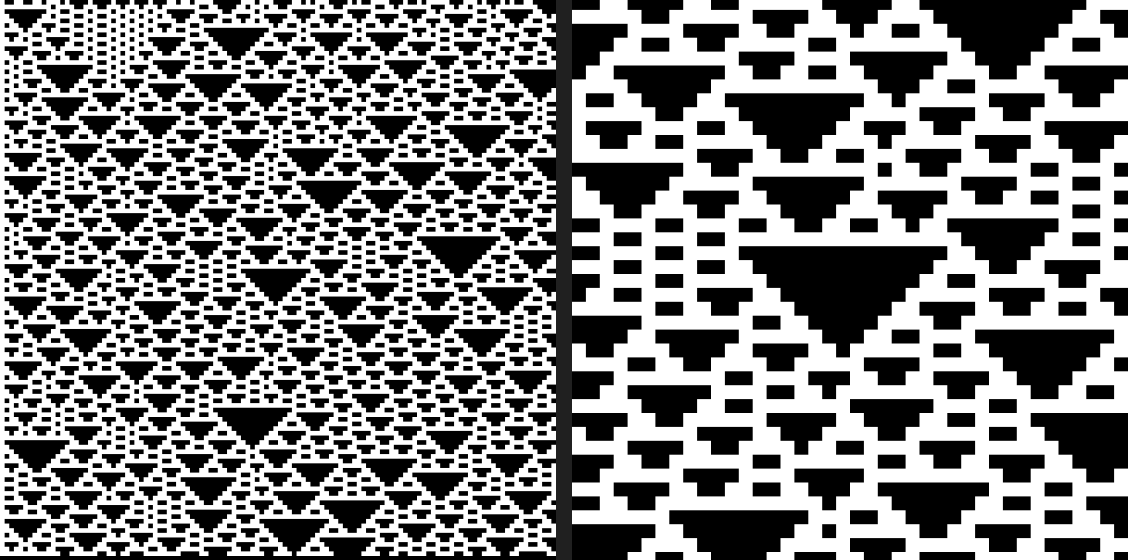
Left: the whole. Right: its middle third, enlarged.
A WebGL 2 fragment shader for this pattern:

```glsl
#version 300 es
precision highp float;
precision highp int;

// Space-time diagram of a one-dimensional cellular automaton (rule 126).
// A random top row is packed as bits into four words; every row below follows
// from the one above it. Pixels blend the cells they cover for smooth edges.

uniform vec2 u_resolution;
out vec4 fragColor;

const int  CELLS = 120;               // visible cells across, and generations down
const uint SEED  = 2417u;             // picks the random first row
const vec3 DEAD_COLOR  = vec3(0.0);
const vec3 ALIVE_COLOR = vec3(1.0);

// Integer hash (PCG): 32 well mixed bits
uint hash(uint n) {
    n = n * 747796405u + 2891336453u;
    n = ((n >> ((n >> 28u) + 4u)) ^ n) * 277803737u;
    return (n >> 22u) ^ n;
}

// Random first generation, with a living cell at the left wall
uvec4 firstRow() {
    uvec4 row = uvec4(hash(SEED), hash(SEED + 1u), hash(SEED + 2u), hash(SEED + 3u));
    row.x |= 1u;
    return row;
}

// A cell lives unless it and both neighbours agree; outside is dead
uvec4 nextRow(uvec4 row) {
    uvec4 left  = (row << 1u) | (uvec4(0u, row.xyz) >> 31u);
    uvec4 right = (row >> 1u) | (uvec4(row.yzw, 0u) << 31u);
    return (left | row | right) & ~(left & row & right);
}

// State of one cell: 0 dead, 1 alive
float cellAt(uvec4 row, int column) {
    column = clamp(column, 0, CELLS - 1);
    return float((row[column >> 5] >> uint(column & 31)) & 1u);
}

void main() {
    // Position in cells, counted from the top left corner
    float cellsPerPixel = float(CELLS) / u_resolution.x;
    vec2 position = vec2(gl_FragCoord.x, u_resolution.y - gl_FragCoord.y) * cellsPerPixel;

    // Cells under the two corners of the pixel, and the share of the farther one
    vec2 farCorner = position + 0.5 * cellsPerPixel;
    ivec2 nearCell = ivec2(max(floor(position - 0.5 * cellsPerPixel), 0.0));
    ivec2 farCell  = ivec2(floor(farCorner));
    vec2 farShare  = clamp((farCorner - vec2(farCell)) / cellsPerPixel, 0.0, 1.0);

    // Run the automaton down to this pixel, keeping the two rows it touches
    uvec4 row = firstRow();
    uvec4 upper = uvec4(0u);
    uvec4 lower = uvec4(0u);
    for (int generation = 0; generation < CELLS; generation++) {
        if (generation == nearCell.y) upper = row;
        if (generation == farCell.y) lower = row;
        if (generation >= farCell.y) break;
        row = nextRow(row);
    }

    // Weight the covered cells by area
    float above = mix(cellAt(upper, nearCell.x), cellAt(upper, farCell.x), farShare.x);
    float below = mix(cellAt(lower, nearCell.x), cellAt(lower, farCell.x), farShare.x);
    float alive = mix(above, below, farShare.y);
    fragColor = vec4(mix(DEAD_COLOR, ALIVE_COLOR, alive), 1.0);
}
```
